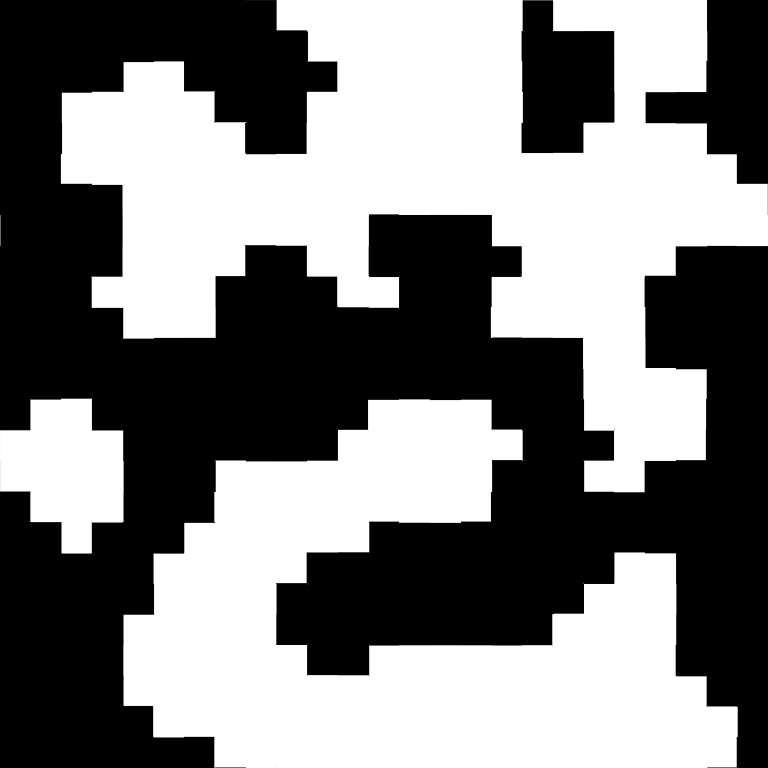
Give the GLSL for this pattern, as a Shadertoy shader.

```glsl
// Blocky black and white camouflage: wrapped gradient noise is sampled once
// per square cell and split at zero, giving stepped blobs that tile.
// Each cell side is shifted very slightly so that long edges are not perfect.

#define GRID 25.0          // cells across the canvas
#define BLOB_FREQ 4.0      // noise lattice for the large blobs
#define DETAIL_FREQ 9.0    // noise lattice for ragged outlines
#define DETAIL_AMOUNT 0.3
#define THRESHOLD 0.0      // raise for more black
#define EDGE_JITTER 0.05   // spread of side shifts, in cells
#define SEED 7u

const float TAU = 6.2831853;
const vec3 INK = vec3(0.0);
const vec3 PAPER = vec3(1.0);

// Integer hash of a non-negative lattice point, result in 0..1
float hash(vec2 point, uint salt) {
    uint h = uint(point.x) * 1597334677u ^ uint(point.y) * 3812015801u;
    h ^= (salt + SEED) * 2654435769u;
    h = (h ^ (h >> 16)) * 2146121005u;
    h = (h ^ (h >> 15)) * 2221713035u;
    h ^= h >> 16;
    return float(h >> 8) / 16777216.0;
}

// Contribution of one lattice corner with a random unit gradient
float cornerSlope(vec2 corner, vec2 toPoint, float period, uint salt) {
    float angle = TAU * hash(mod(corner, period), salt);
    return dot(vec2(cos(angle), sin(angle)), toPoint);
}

// Gradient noise that repeats after a whole number of lattice steps
float gradientNoise(vec2 p, float period, uint salt) {
    vec2 i = floor(p), f = p - i;
    vec2 w = f * f * f * (f * (f * 6.0 - 15.0) + 10.0);
    vec2 e = vec2(1.0, 0.0);
    float low = mix(cornerSlope(i, f, period, salt),
                    cornerSlope(i + e, f - e, period, salt), w.x);
    float high = mix(cornerSlope(i + e.yx, f - e.yx, period, salt),
                     cornerSlope(i + e.xx, f - e.xx, period, salt), w.x);
    return mix(low, high, w.y);
}

// 1 for a paper cell, 0 for an ink cell
float cellTone(vec2 cell) {
    vec2 uv = (mod(cell, GRID) + 0.5) / GRID;
    float n = gradientNoise(uv * BLOB_FREQ + 0.37, BLOB_FREQ, 1u);
    n += DETAIL_AMOUNT * gradientNoise(uv * DETAIL_FREQ, DETAIL_FREQ, 2u);
    return step(THRESHOLD, n);
}

void mainImage(out vec4 fragColor, in vec2 fragCoord) {
    vec2 p = fragCoord / iResolution.xy * GRID;
    vec2 pixel = GRID / iResolution.xy;

    // The four cells around the nearest grid crossing
    vec2 base = floor(p - 0.5);
    vec2 f = p - 0.5 - base;
    vec2 here = floor(p);

    // Shift of the nearest upright and level side, constant along each cell
    vec2 shift = vec2(hash(mod(vec2(base.x, here.y), GRID), 3u),
                      hash(mod(vec2(here.x, base.y), GRID), 4u)) - 0.5;

    // Smooth each side over one pixel
    vec2 w = clamp((f - 0.5 - shift * EDGE_JITTER) / pixel + 0.5, 0.0, 1.0);
    vec2 e = vec2(1.0, 0.0);
    float tone = mix(mix(cellTone(base), cellTone(base + e), w.x),
                     mix(cellTone(base + e.yx), cellTone(base + e.xx), w.x), w.y);

    fragColor = vec4(mix(INK, PAPER, tone), 1.0);
}
```
